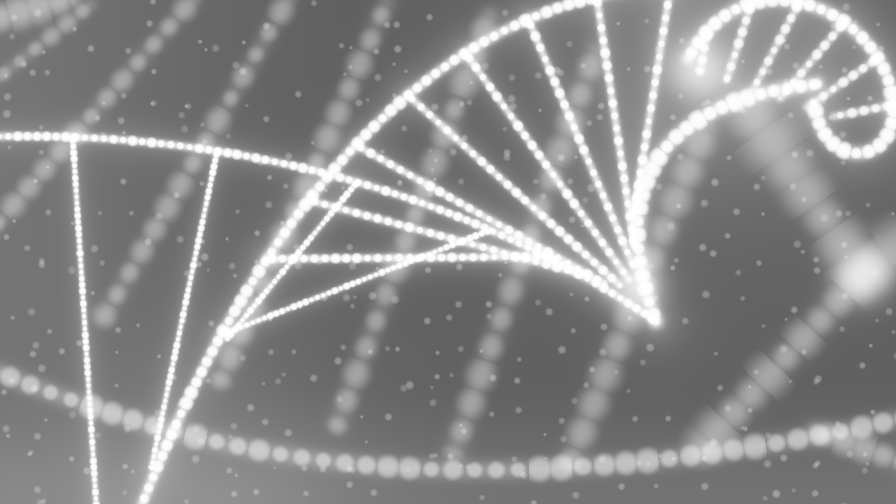
Give the GLSL for this background, as a WebGL 2 fragment shader.

```glsl
#version 300 es
precision highp float;
uniform vec2 u_resolution;
out vec4 fragColor;

float hash(vec2 p) {
    return fract(sin(dot(p, vec2(127.1, 311.7))) * 43758.5453);
}

float glow(vec2 p, vec2 center, float radius) {
    vec2 d = (p - center) / radius;
    return exp(-dot(d, d));
}

vec2 cubic(vec2 a, vec2 b, vec2 c, vec2 d, float t) {
    float s = 1.0 - t;
    return s * s * s * a + 3.0 * s * s * t * b + 3.0 * s * t * t * c + t * t * t * d;
}

// Both path functions return (distance, length along the path)
vec2 linePath(vec2 p, vec2 a, vec2 b) {
    vec2 ab = b - a;
    float t = clamp(dot(p - a, ab) / dot(ab, ab), 0.0, 1.0);
    return vec2(length(p - a - ab * t), t * length(ab));
}

vec2 curvePath(vec2 p, vec2 a, vec2 b, vec2 c, vec2 d) {
    vec2 best = vec2(1e4, 0.0);
    vec2 start = a;
    float travelled = 0.0;
    for (int i = 1; i <= 28; i++) {
        vec2 end = cubic(a, b, c, d, float(i) / 28.0);
        vec2 path = linePath(p, start, end);
        if (path.x < best.x) best = vec2(path.x, path.y + travelled);
        travelled += length(end - start);
        start = end;
    }
    return best;
}

// Row of uneven beads on a soft thread
float beads(vec2 path, float radius, float spacing, float softness) {
    float cell = path.y / spacing;
    float size = radius * mix(0.7, 1.25, hash(vec2(floor(cell), spacing)));
    float d = length(vec2(path.x, (fract(cell) - 0.5) * spacing));
    float bead = 1.0 - smoothstep(size * (1.0 - softness), size * (1.0 + softness), d);
    float thread = exp(-path.x * path.x / (radius * radius));
    return bead + 0.6 * thread;
}

float sharpStrand(vec2 path, float radius, float spacing) {
    return 2.2 * beads(path, radius, spacing, 0.5) + 0.28 * exp(-path.x / (radius * 3.0));
}

// Scattered out-of-focus dust
float dust(vec2 p, float size, float seed) {
    vec2 id = floor(p / size);
    vec2 jitter = vec2(hash(id + seed), hash(id + seed + 19.7));
    float pick = hash(id + seed + 47.3);
    float radius = mix(0.35, 0.9, hash(id + seed + 71.9));
    float d = length(p - (id + 0.2 + 0.6 * jitter) * size);
    return step(0.55, pick) * pick * (1.0 - smoothstep(radius * 0.4, radius * 1.2, d));
}

float blurredHelix(vec2 p) {
    float light = 0.55 * beads(curvePath(p, vec2(0, 26), vec2(52, 5), vec2(100, 0), vec2(178, 16.7)), 1.9, 4.3, 0.4);
    for (int i = 0; i < 6; i++) {
        float n = float(i), t = n / 5.0;
        vec2 top = vec2(38.2 + 18.5 * n + 0.37 * n * n, 100.0 - 25.5 * pow(t, 4.0));
        vec2 bottom = vec2(23.1 * n - 2.3, 8.6 + 45.0 * (1.0 - t) * (1.0 - t));
        light += 0.32 * beads(linePath(p, top, bottom), mix(1.7, 2.4, t), 4.7 + 0.3 * n, 0.7);
    }
    vec2 node = vec2(171.3, 45.6);
    light += 0.36 * beads(linePath(p, vec2(148, 79), node), 4.0, 6.0, 0.8);
    light += 0.36 * beads(linePath(p, node, vec2(140, 12)), 3.0, 5.0, 0.8);
    light += 0.36 * beads(linePath(p, node, vec2(183, 54)), 4.0, 6.0, 0.8);
    light += 0.36 * beads(linePath(p, vec2(162, 14.4), vec2(180, 8)), 2.2, 4.0, 0.7);
    light += 0.4 * beads(linePath(p, vec2(-2, 96), vec2(14, 100.5)), 2.6, 4.0, 0.7);
    light += 0.3 * beads(linePath(p, vec2(18, 99), vec2(-1, 84)), 1.4, 4.0, 0.7);
    return light + 0.4 * glow(p, node, 6.0);
}

float brightHelix(vec2 p) {
    vec2 a0 = vec2(-1.2, 72.9), a1 = vec2(46.3, 74.1), a2 = vec2(92.6, 61.8), tip = vec2(130.1, 36.3);
    vec2 b0 = vec2(28.2, 0), b1 = vec2(44, 39.8), b2 = vec2(76.4, 100), b3 = vec2(133.1, 102.8);
    vec2 e0 = vec2(136.6, 88.4), e1 = vec2(148.1, 110.4), e2 = vec2(175.9, 97.7), e3 = vec2(177.3, 79.2);
    float light = sharpStrand(curvePath(p, a0, a1, a2, tip), 0.7, 1.9);
    light += sharpStrand(curvePath(p, b0, b1, b2, b3), 0.95, 2.3);
    light += sharpStrand(curvePath(p, tip, vec2(122.7, 56), vec2(123.8, 79.2), vec2(162, 83.3)), 1.3, 2.7);
    light += sharpStrand(curvePath(p, e0, e1, e2, e3), 1.15, 2.5);
    light += sharpStrand(curvePath(p, e3, vec2(177.8, 66.4), vec2(163.2, 66.4), vec2(161.6, 79.2)), 1.2, 2.5);
    // Fan of rungs under the large arc
    for (int i = 0; i < 8; i++) {
        float n = float(i);
        vec2 outer = cubic(b0, b1, b2, b3, 0.37 + 0.09 * n);
        vec2 inner = cubic(vec2(108.8, 49.1), vec2(126.2, 39.4), vec2(126.2, 42.1), vec2(125.7, 57.2), n / 7.0);
        light += sharpStrand(linePath(p, outer, inner), 0.7, 2.1 + 0.07 * n);
    }
    // Finely dotted rungs on the left
    for (int i = 0; i < 4; i++) {
        float n = float(i);
        vec2 top = cubic(a0, a1, a2, tip, 0.11 + 0.205 * n);
        vec2 foot = cubic(vec2(19.2, -1.9), vec2(21.2, -14.4), vec2(60, 58.9), vec2(44, 33.6), n / 3.0);
        light += sharpStrand(linePath(p, top, foot), 0.5, 1.25);
    }
    // Short rungs inside the distant loop
    for (int i = 0; i < 6; i++) {
        float n = float(i);
        vec2 inner = mix(vec2(138.9, 86.1), vec2(165.5, 76.9), n / 5.0);
        light += 0.7 * sharpStrand(linePath(p, cubic(e0, e1, e2, e3, 0.1 + 0.18 * n), inner), 0.75, 2.4);
    }
    return light + 0.9 * glow(p, vec2(126.5, 43), 4.5) + 1.1 * glow(p, vec2(139, 86), 5.5);
}

void main() {
    // The canvas is 100 units tall
    vec2 p = gl_FragCoord.xy * 100.0 / u_resolution.y;
    float shade = 0.38 + 0.08 * (1.0 - smoothstep(-10.0, 75.0, p.x));
    shade += 0.07 * (1.0 - smoothstep(0.0, 25.0, p.y));
    shade += 0.09 * glow(p, vec2(45, 0), 30.0) + 0.14 * glow(p, vec2(142, 88), 28.0);
    float light = blurredHelix(p) + brightHelix(p);
    for (int i = 0; i < 3; i++) {
        float n = float(i);
        light += 0.38 * dust(p + 3.7 * n, 5.5 + 2.3 * n, 13.0 * n);
    }
    fragColor = vec4(vec3(mix(shade, 1.0, 1.0 - exp(-light))), 1.0);
}
```
